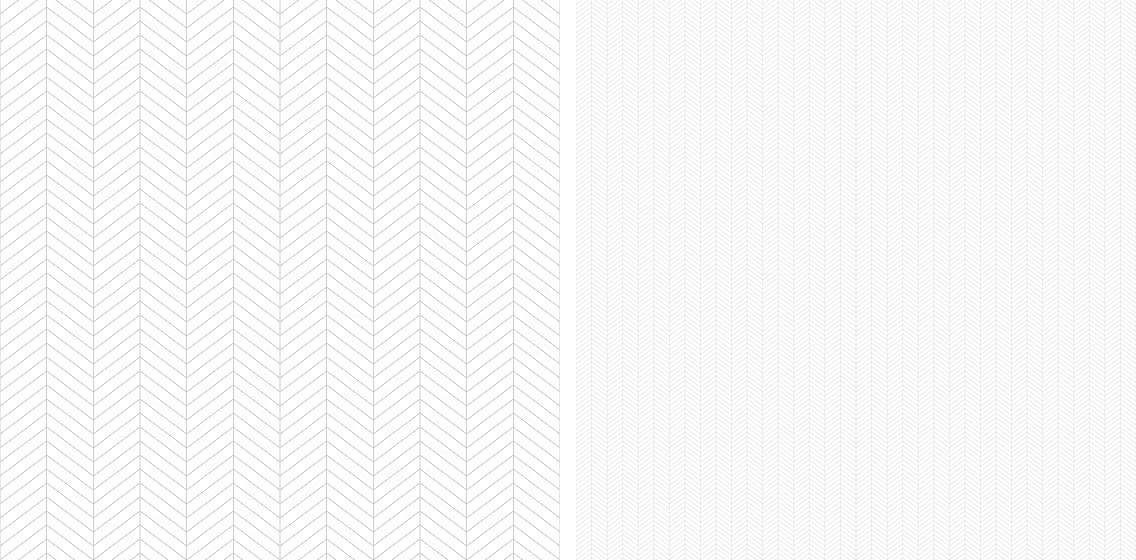
Left: one tile. Right: repeated 3 by 3.
This pattern is drawn by a Shadertoy shader. Its source:

```glsl
// Chevron parquet drawn as hairlines on white: upright seams between columns
// and slanted board joints that mirror at each seam, with faint wood scratches.
// The slant is a triangle wave sheared into the row coordinate, so it tiles.

#define COLUMNS 12.0        // board columns across, even
#define ROWS 40.0           // boards down each column
#define RISE 2.5            // climb of a board across its column, in rows
#define LINE_WIDTH 0.0006   // joint width, in canvas units
#define PAPER vec3(1.0)
#define INK vec3(0.43)
#define WORN_SHARE 0.35     // share of boards that carry scratches
#define SCRATCHES 5         // scratches on a worn board
#define SCRATCH_WIDTH 0.0006
#define SCRATCH_DEPTH 0.09  // strongest darkening by a scratch

// Three random values from a board and a stroke number.
vec3 hash3(vec3 p) {
    p = fract(p * vec3(0.1031, 0.1030, 0.0973));
    p += dot(p, p.yxz + 33.33);
    return fract((p.xxy + p.yxx) * p.zyx);
}

// Share of a pixel covered by a line whose centre lies at distance d.
float lineCoverage(float d, float width, float pixel) {
    float low = max(d - 0.5 * pixel, -0.5 * width);
    float high = min(d + 0.5 * pixel, 0.5 * width);
    return max(high - low, 0.0) / pixel;
}

// Short strokes running nearly along a board; q is in canvas units.
float scratches(vec2 q, vec2 size, vec2 board, float pixel) {
    float worn = step(hash3(vec3(board, 71.0)).x, WORN_SHARE);
    float mark = 0.0;
    for (int i = 0; i < SCRATCHES; i++) {
        vec3 place = hash3(vec3(board, float(i) + 1.0));
        vec3 form = hash3(vec3(board, float(i) + 31.0));
        vec2 d = q - size * mix(vec2(0.2), vec2(0.8), place.xy);
        float halfLength = size.x * mix(0.05, 0.2, form.x);
        float tilt = (form.y - 0.5) * 0.16;
        float taper = 1.0 - smoothstep(0.4, 1.0, abs(d.x) / halfLength);
        float stroke = lineCoverage(abs(d.y - tilt * d.x), SCRATCH_WIDTH, pixel);
        mark = max(mark, stroke * taper * mix(0.4, 1.0, form.z));
    }
    return mark * worn;
}

void mainImage(out vec4 fragColor, in vec2 fragCoord) {
    vec2 uv = fragCoord / iResolution.xy;
    float pixel = 1.0 / min(iResolution.x, iResolution.y);

    // Board coordinates: the zigzag is low on even seams, high on odd ones.
    float across = uv.x * COLUMNS;
    float zigzag = 1.0 - abs(mod(across, 2.0) - 1.0);
    float row = uv.y * ROWS - RISE * zigzag;
    vec2 board = vec2(floor(across), mod(floor(row), ROWS));

    // True board length and thickness, measured along and across the slant.
    vec2 run = vec2(1.0 / COLUMNS, RISE / ROWS);
    float boardLength = length(run);
    vec2 size = vec2(boardLength, run.x / (boardLength * ROWS));

    // Joints and seams.
    float seamDistance = abs(across - round(across)) / COLUMNS;
    float jointDistance = abs(row - round(row)) * size.y;
    float seam = lineCoverage(seamDistance, LINE_WIDTH, pixel);
    float joint = lineCoverage(jointDistance, LINE_WIDTH, pixel);

    // Faint wear, then the ink on top.
    vec2 q = vec2(fract(across), fract(row)) * size;
    float wear = scratches(q, size, board, pixel) * SCRATCH_DEPTH;
    vec3 color = mix(PAPER * (1.0 - wear), INK, max(seam, joint));
    fragColor = vec4(color, 1.0);
}
```
